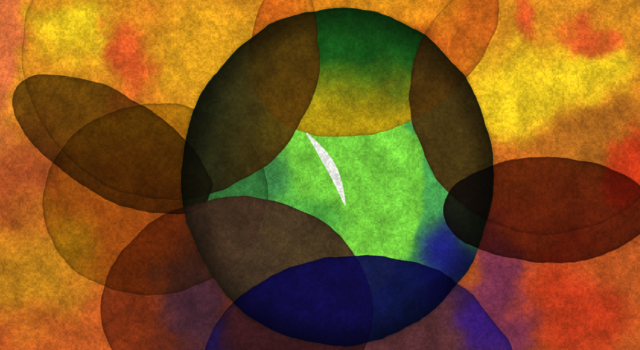
Reproduce this background procedurally as a Shadertoy shader.

```glsl
// Watercolour wash of warm yellows, oranges and reds crossed by translucent discs,
// with a large green glassy lens in the middle. Soft noisy spots make the ground;
// ellipse distances with wobbly, pigment-dark edges make the glazes.
// Lengths are in percent of the canvas height.
#define WOBBLE 1.1
#define BLEED 9.0
#define GRAIN 0.16
#define MOTTLE 0.42
#define EDGE_DARK 0.28
#define LENS_CENTRE vec2(96.6, 49.5)
#define LENS_RADII vec2(44.4, 48.0)

float hash(vec2 p) {
    vec3 q = fract(vec3(p.xyx) * 0.1031);
    q += dot(q, q.yzx + 33.33);
    return fract((q.x + q.y) * q.z);
}

float noise(vec2 p) {
    vec2 i = floor(p), f = fract(p);
    f = f * f * (3.0 - 2.0 * f);
    return mix(mix(hash(i), hash(i + vec2(1, 0)), f.x),
               mix(hash(i + vec2(0, 1)), hash(i + vec2(1, 1)), f.x), f.y);
}

float fbm(vec2 p) {
    float sum = 0.0, amp = 0.5;
    for (int i = 0; i < 5; i++) {
        sum += amp * noise(p);
        p = mat2(1.6, 1.2, -1.2, 1.6) * p + 7.3;
        amp *= 0.5;
    }
    return sum;
}

// Approximate signed distance to an ellipse turned by angle
float ellipse(vec2 p, vec2 centre, vec2 radii, float angle) {
    float c = cos(angle), s = sin(angle);
    vec2 q = mat2(c, -s, s, c) * (p - centre) / radii;
    float k = length(q);
    return k * (k - 1.0) / max(length(q / radii), 0.001);
}

float cover(float d) {
    float aa = 100.0 / iResolution.y;
    return 1.0 - smoothstep(-aa, aa, d);
}

// Soft spot of wet colour
void spot(inout vec3 col, vec2 p, vec2 centre, vec2 radii, vec3 paint) {
    vec2 q = (p - centre) / radii;
    col = mix(col, paint, exp(-dot(q, q) * dot(q, q)) * 0.9);
}

// Glaze: tints the ground outside the lens, paints its own colour within it
void glaze(inout vec3 col, float d, float lens, vec3 tint, vec3 inner) {
    vec3 layer = mix(col * tint, mix(col, inner, 0.9), lens);
    layer *= 1.0 - EDGE_DARK * exp(-abs(d) * 1.8);
    col = mix(col, layer, cover(d));
}

vec3 ground(vec2 p) {
    vec3 red = vec3(0.86, 0.34, 0.16), yellow = vec3(0.94, 0.83, 0.13);
    vec3 col = mix(vec3(0.74, 0.34, 0.13), vec3(0.85, 0.56, 0.13), smoothstep(35.0, 80.0, p.y));
    spot(col, p, vec2(60, 84), vec2(14, 18), vec3(0.87, 0.64, 0.12));
    spot(col, p, vec2(24, 93), vec2(14, 12), yellow);
    spot(col, p, vec2(38, 84), vec2(7, 13), red);
    spot(col, p, vec2(0, 85), vec2(7, 25), vec3(0.85, 0.42, 0.24));
    spot(col, p, vec2(108, 101), vec2(22, 12), yellow);
    spot(col, p, vec2(147, 74), vec2(15, 15), yellow);
    spot(col, p, vec2(166, 79), vec2(13, 12), yellow);
    spot(col, p, vec2(150, 95), vec2(5, 7), red);
    spot(col, p, vec2(167, 92), vec2(6, 7), red);
    spot(col, p, vec2(172, 60), vec2(16, 9), vec3(0.66, 0.40, 0.12));
    spot(col, p, vec2(183, 51), vec2(8, 11), vec3(0.82, 0.22, 0.10));
    spot(col, p, vec2(162, 12), vec2(15, 18), vec3(0.74, 0.21, 0.10));
    spot(col, p, vec2(142, 13), vec2(9, 24), vec3(0.42, 0.17, 0.30));
    spot(col, p, vec2(5, 51), vec2(12, 12), vec3(0.62, 0.28, 0.13));
    spot(col, p, vec2(12, 24), vec2(19, 17), vec3(0.74, 0.51, 0.10));
    spot(col, p, vec2(57, 10), vec2(11, 20), vec3(0.36, 0.25, 0.34));
    return col;
}

vec3 lensGreen(vec2 p) {
    vec3 teal = vec3(0.22, 0.50, 0.28);
    vec3 col = vec3(0.45, 0.79, 0.24);
    col = mix(col, vec3(0.27, 0.60, 0.29), smoothstep(-1.0, 2.0, ellipse(p, vec2(96, 48), vec2(24, 34), 0.15)));
    spot(col, p, vec2(76, 49), vec2(8, 11), teal);
    spot(col, p, vec2(88, 38), vec2(9, 7), vec3(0.29, 0.63, 0.24));
    spot(col, p, vec2(128, 26), vec2(8, 13), vec3(0.10, 0.08, 0.48));
    return col;
}

void mainImage(out vec4 fragColor, in vec2 fragCoord) {
    vec2 p = 100.0 * fragCoord / iResolution.y;
    vec2 cloud = vec2(fbm(p * 0.09), fbm(p * 0.09 + 40.0)) - 0.48;
    vec2 q = p + WOBBLE * cloud * 2.0;

    // Ground and lens
    vec3 col = ground(p + 2.0 * BLEED * cloud);
    float lensDist = ellipse(q, LENS_CENTRE, LENS_RADII, 0.0);
    float lens = cover(lensDist);
    col = mix(col, lensGreen(p + BLEED * cloud), lens);

    // Overlapping discs, from back to front
    vec3 amber = mix(vec3(0.72, 0.55, 0.05), vec3(0.07, 0.29, 0.07), smoothstep(66.0, 87.0, p.y + 12.0 * cloud.x));
    vec3 umber = mix(vec3(0.14, 0.12, 0.06), vec3(0.32, 0.20, 0.04), smoothstep(55.0, 85.0, p.x));
    glaze(col, ellipse(q, vec2(44.3, 43.3), vec2(32.4, 27.2), 0.1), lens, vec3(0.80, 0.80, 0.50), vec3(0.19, 0.42, 0.20));
    glaze(col, ellipse(q, vec2(106.5, 91.6), vec2(37.8, 28.4), 0.52), lens, vec3(0.93, 0.70, 0.80), amber);
    glaze(col, ellipse(q, vec2(49, 85.6), vec2(42.6), 0.0), lens, vec3(0.98, 0.96, 0.92), umber);
    glaze(col, ellipse(q, vec2(32.3, 58.6), vec2(31.6, 14.2), -0.52), lens, vec3(0.50, 0.50, 0.36), vec3(0.10, 0.09, 0.04));
    glaze(col, ellipse(q, vec2(156.7, 72.5), vec2(39.5), 0.0), lens, vec3(0.99, 0.97, 0.95), vec3(0.28, 0.17, 0.05));
    glaze(col, ellipse(q, vec2(156.7, 40), vec2(30, 15), 0.0), lens, vec3(0.50, 0.36, 0.35), vec3(0.07, 0.05, 0.04));
    glaze(col, ellipse(q, vec2(68, 11.5), vec2(38.8, 32), 0.0), lens, vec3(0.66, 0.55, 0.58), vec3(0.27, 0.16, 0.12));
    glaze(col, ellipse(q, vec2(102, -10), vec2(45.5, 37.3), 0.0), lens, vec3(0.45, 0.52, 1.45), vec3(0.04, 0.03, 0.27));

    // Dark lens rim and pigment mottling
    col *= 1.0 - 0.45 * lens * smoothstep(-9.0, 0.0, lensDist);
    col *= 1.0 - EDGE_DARK * exp(-abs(lensDist) * 1.8);
    col *= 1.0 + MOTTLE * (fbm(p * 0.22 + 15.0) - 0.48);

    // Curved highlight, tapering at both ends
    vec2 start = vec2(87.8, 61.7), along = vec2(10.8, -20.1);
    float t = clamp(dot(p - start, along) / dot(along, along), 0.0, 1.0);
    float arch = sin(3.14159 * t);
    float glint = length(p - start - along * t - vec2(1.3, 0.7) * arch) - 0.3 - 1.1 * arch;
    col = mix(col, vec3(0.92, 0.92, 0.90), cover(glint + 0.6 * cloud.y));

    // Paper grain
    col *= 1.0 + GRAIN * (noise(p * 2.3) + noise(p * 1.1 + 9.0) - 1.0);
    fragColor = vec4(clamp(col, 0.0, 1.0), 1.0);
}
```
